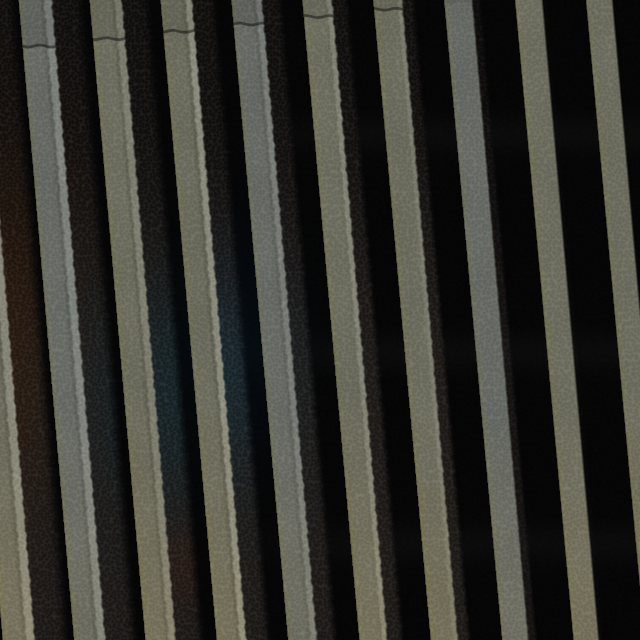
Give the GLSL for this texture, as a Shadertoy shader.

```glsl
float hash(vec2 p) {
    return fract(sin(dot(p, vec2(127.1, 311.7))) * 4375.85);
}

// Distance to the nearest scattered cell point
float cellular(vec2 p) {
    vec2 cell = floor(p), local = fract(p);
    float nearest = 2.0;
    for (int j = -1; j <= 1; j++)
        for (int i = -1; i <= 1; i++) {
            vec2 o = vec2(i, j);
            vec2 point = vec2(hash(cell + o), hash(cell + o + 37.0));
            nearest = min(nearest, length(o + point - local));
        }
    return nearest;
}

// Soft round patch of light
float glow(vec2 p, vec2 center, vec2 radius) {
    vec2 q = (p - center) / radius;
    return exp(-dot(q, q));
}

void mainImage(out vec4 fragColor, in vec2 fragCoord) {
    vec2 uv = fragCoord / iResolution.xy;
    float down = 1.0 - uv.y;

    // Slanted slats: index and position across one period
    float across = (uv.x - 0.0286 - down * (0.086 + 0.006 * uv.x)) / 0.1108;
    float id = floor(across);
    float f = across - id;
    float soft = max(0.022, 1.2 / (0.1108 * iResolution.x));
    float grain = cellular(uv * 190.0) - 0.45;
    float mottling = sin(uv.x * 31.0 + 2.0 * sin(uv.y * 17.0)) * sin(uv.y * 23.0 + uv.x * 9.0);
    float rough = 0.006 * sin(uv.y * 190.0 + id * 4.0) + 0.005 * sin(uv.y * 437.0 + id);
    float width = 0.47 - 0.0118 * id - 0.03 * down + rough * smoothstep(7.0, 4.0, id);

    // Dark gap with faint crossbars behind it
    vec3 color = vec3(0.021, 0.021, 0.023);
    float crossbars = glow(vec2(0.0, down), vec2(0.0, 0.21), vec2(1.0, 0.03))
                    + glow(vec2(0.0, down), vec2(0.0, 0.55), vec2(1.0, 0.03))
                    + glow(vec2(0.0, down), vec2(0.0, 0.85), vec2(1.0, 0.03));
    color += 0.022 * crossbars * smoothstep(0.3, 0.6, uv.x);

    // Side faces narrow towards the right and catch tinted light
    float sideWidth = clamp(0.46 - 0.058 * id, 0.025, 0.5);
    float sideEnd = width + sideWidth;
    float side = 1.0 - smoothstep(sideEnd - 0.35 * sideWidth, sideEnd + 0.03, f);
    side *= smoothstep(7.5, 5.0, id);
    vec3 sideColor = mix(vec3(0.135, 0.12, 0.112), vec3(0.105, 0.095, 0.09), f);
    sideColor *= mix(0.72, 1.08, smoothstep(0.1, 0.6, down));
    sideColor += vec3(-0.02, 0.035, 0.05) * glow(uv, vec2(0.28, 0.38), vec2(0.16, 0.17));
    sideColor += vec3(0.045, 0.005, -0.025) * glow(uv, vec2(0.02, 0.48), vec2(0.09, 0.3));
    sideColor += vec3(0.04, 0.005, -0.01) * glow(uv, vec2(0.29, 0.12), vec2(0.05, 0.06));
    color = mix(color, sideColor, side);
    color += vec3(0.0, 0.025, 0.045) * glow(uv, vec2(0.36, 0.46), vec2(0.09, 0.16));
    color += grain * (0.012 + 0.075 * side);

    // Front faces alternate between cool gray and olive
    float olive = 0.5 + 0.5 * sin(id * 2.1 - 1.6);
    vec3 face = mix(vec3(0.405, 0.418, 0.398), vec3(0.435, 0.43, 0.365), olive);
    face += vec3(0.03, 0.015, -0.01) * smoothstep(0.55, 1.0, down);
    face += vec3(0.015, 0.013, -0.035) * smoothstep(0.12, 0.0, f);
    face += 0.01 * mottling + 0.08 * grain;

    // Bright worn lip along the right edge
    float lipWidth = 0.105 - 0.009 * id;
    float lip = smoothstep(width - lipWidth - 0.02, width - lipWidth + 0.02, f);
    float lipLight = smoothstep(6.5, 3.5, id) * (0.085 + 0.03 * sin(id * 2.4 + 3.0));
    face += lip * (lipLight + 0.025 * sin(uv.y * 71.0 + id * 3.0) * lipLight * 10.0 * grain);
    face -= 0.045 * glow(vec2(f, 0.0), vec2(width - lipWidth - 0.03, 0.0), vec2(0.025, 1.0))
          * smoothstep(5.0, 2.0, id);

    // Joint stepping upward from slat to slat
    float jointY = 0.072 - 0.0115 * id + 0.0015 * sin(f * 19.0 + id);
    float joint = 1.0 - smoothstep(0.001, 0.0035, abs(down - jointY));
    face *= 1.0 - 0.42 * joint * step(id, 5.5);
    face *= 1.0 - 0.07 * smoothstep(0.003, 0.0, down - jointY);

    float slat = smoothstep(-0.5 * soft, soft, f)
               * (1.0 - smoothstep(width - soft, width + soft, f));
    color = mix(color, face, slat);
    fragColor = vec4(clamp(color, 0.0, 1.0), 1.0);
}
```
